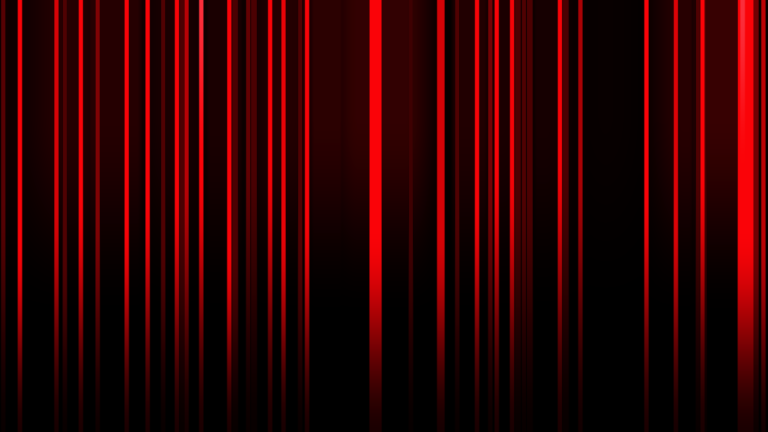
Reproduce this background procedurally as a WebGL 1 fragment shader.

```glsl
precision highp float;
// Glowing red vertical light stripes on black, fading out towards the floor.

uniform vec2 u_resolution;

const float STRIPES = 42.0;
const float PANELS = 8.0;
const float THIN = 0.0029;
const float CLUSTER_FREQ = 45.0;
const float CLUSTER_START = 0.09;
const vec3 RED = vec3(0.98, 0.012, 0.03);
const vec3 PINK = vec3(0.0, 0.17, 0.2);

float hash(float n) {
    return fract(sin(n * 12.9898 + 4.137) * 43758.547);
}

// Vertical band around a centre, with edges of the given softness.
float band(float x, float centre, float halfWidth, float softness) {
    return 1.0 - smoothstep(-softness, softness, abs(x - centre) - halfWidth);
}

// Light along a stripe: full above the knee, a faint tail at the floor.
float stripeFade(float y, float knee) {
    return mix(0.1, 1.0, smoothstep(-0.02, knee, y));
}

// Pulls a position towards the nearest cluster.
float gather(float x) {
    return x - 0.01 * sin((x - CLUSTER_START) * CLUSTER_FREQ);
}

// Calm zones that stay free of thin stripes.
float calmZone(float x) {
    float middle = band(x, 0.497, 0.069, 0.001);
    float right = band(x, 0.783, 0.026, 0.001);
    return max(middle, max(right, band(x, 0.965, 0.025, 0.001)));
}

// Broad dim light behind the stripes: slow waves, panels and two halos.
float panelGlow(float x) {
    float wave = cos((x - CLUSTER_START) * CLUSTER_FREQ);
    float glow = 0.085 + 0.045 * wave + 0.025 * sin(x * 17.0 + 0.6);
    for (float i = 0.0; i < PANELS; i++) {
        float centre = (i + hash(i + 71.0)) / PANELS;
        float halfWidth = mix(0.015, 0.04, hash(i + 83.0));
        float level = mix(0.08, 0.19, fract(i * 0.618));
        glow = max(glow, level * band(x, centre, halfWidth, 0.006));
    }
    glow *= 1.0 - 0.8 * band(x, 0.8, 0.06, 0.03);
    glow = max(glow, 0.2 * band(x, 0.497, 0.06, 0.03));
    return max(glow, 0.22 * band(x, 0.94, 0.035, 0.01));
}

// Scattered thin stripes: x holds the light, y the pink heat.
vec2 thinStripes(vec2 p, float edge) {
    vec2 light = vec2(0.0);
    for (float i = 0.0; i < STRIPES; i++) {
        float centre = gather((i + hash(i + 3.0)) / STRIPES);
        float rank = fract(i * 0.618 + 0.2);
        float present = 1.0 - calmZone(centre);
        float level = mix(0.32, 1.0, smoothstep(0.15, 0.55, rank));
        float fade = stripeFade(p.y, mix(0.42, 0.68, hash(i + 29.0)));
        float core = present * band(p.x, centre, THIN, edge);
        // Some stripes carry a dim companion on their right.
        float hasSide = present * step(0.75, hash(i + 47.0));
        float side = 0.3 * hasSide * band(p.x, centre + 0.0075, 0.004, edge);
        light.x = max(light.x, max(core * level, side) * fade);
        light.y = max(light.y, core * step(0.95, rank));
    }
    return light;
}

void main() {
    vec2 p = gl_FragCoord.xy / u_resolution;
    float edge = 0.8 / u_resolution.x + 0.0004;

    float glow = panelGlow(p.x) * smoothstep(0.26, 0.74, p.y);
    vec2 stripes = thinStripes(p, edge);

    // Wide beams with softer flanks, and two lone stripes.
    float beams = max(band(p.x, 0.489, 0.008, edge),
                      band(p.x, 0.971, 0.0105, edge));
    beams = max(beams, 0.85 * band(p.x, 0.574, 0.005, edge));
    beams = max(beams, 0.45 * band(p.x, 0.984, 0.004, edge));
    beams = max(beams, 0.75 * band(p.x, 0.994, THIN, edge));
    beams = max(beams, 0.25 * band(p.x, 0.535, THIN, edge));
    beams *= stripeFade(p.y, 0.47);

    float light = max(glow, max(stripes.x, beams));
    float heat = max(stripes.y, band(p.x, 0.967, 0.003, edge));
    heat *= smoothstep(0.6, 1.0, p.y);

    gl_FragColor = vec4(RED * light + PINK * heat, 1.0);
}
```
